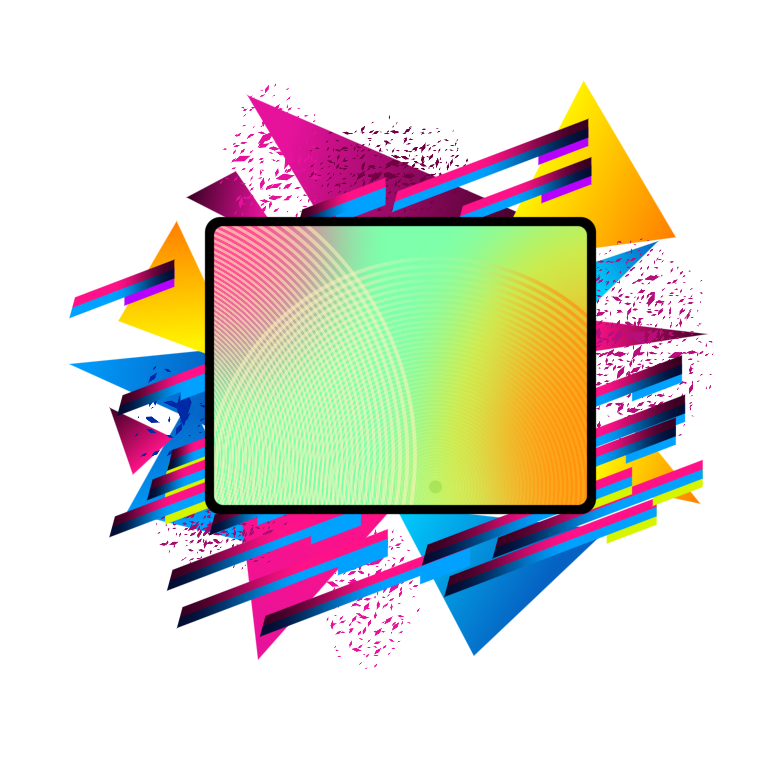
A three.js fragment shader for this background:

```glsl
// Framed screen of gradients and fine rings over bright triangles, slanted bars and shards.
varying vec2 vUv;

const float AA = .0011, SLOPE = .38, BAR_HALF = .0122, BEZEL = .0118;
const vec2 FRAME_CENTER = vec2(.5215, .524), FRAME_HALF = vec2(.2546, .1934);
const vec2 RING_LEFT = vec2(.15, .406), RING_RIGHT = vec2(.567, .366);
const vec3 MAGENTA = vec3(.9, .07, .61), PINK = vec3(1., .07, .53), MAROON = vec3(.22, 0., .13);
const vec3 ORANGE = vec3(1., .49, 0.), YELLOW = vec3(1., .95, 0.), LIME = vec3(.84, .96, 0.);
const vec3 CYAN = vec3(0., .82, 1.), SKY = vec3(0., .63, 1.), BLUE = vec3(.02, .38, .76);
const vec3 INK = vec3(0., .16, .65), NAVY = vec3(.01, .05, .2), PURPLE = vec3(.72, 0., 1.);
const vec3 CREAM = vec3(1., .95, .73), MINT = vec3(.49, 1., .67), ROSE = vec3(1., .32, .58);

vec2 p;
vec3 col = vec3(1.);

float hash(vec2 v) { return fract(sin(dot(v, vec2(127.1, 311.7))) * 43758.5453); }
float fill(float d) { return 1. - smoothstep(-AA, AA, d); }
float cross2(vec2 a, vec2 b) { return a.x * b.y - a.y * b.x; }
float edge(vec2 a, vec2 b) { return cross2(p - a, normalize(b - a)); }

float roundBox(vec2 halfSize, float radius) {
  vec2 q = abs(p - FRAME_CENTER) - halfSize + radius;
  return length(max(q, 0.)) + min(max(q.x, q.y), 0.) - radius;
}

// Triangle shaded from its first vertex to the opposite side
void tri(float ax, float ay, float bx, float by, float cx, float cy, vec3 tip, vec3 base) {
  vec2 a = vec2(ax, ay), b = vec2(bx, by), c = vec2(cx, cy);
  float s = sign(cross2(b - a, c - a));
  float d = max(max(s * edge(a, b), s * edge(b, c)), s * edge(c, a));
  vec2 axis = .5 * (b + c) - a;
  float t = clamp(dot(p - a, axis) / dot(axis, axis), 0., 1.);
  col = mix(col, mix(tip, base, t), fill(d));
}

// Three two-tone slanted bars: starts, ends, heights at x = 0
void bars(vec3 x0, vec3 x1, vec3 h, vec3 accent, float darkEnd) {
  for (int i = 0; i < 3; i++) {
    float v = p.y - SLOPE * p.x - h[i];
    float span = max(x0[i] + .3 * v - p.x, p.x - x1[i]);
    float t = clamp((p.x - x0[i]) / (x1[i] - x0[i]), 0., 1.);
    float under = max(abs(v + .011) - BAR_HALF, max(span, x1[i] - .065 - p.x));
    col = mix(col, accent, fill(under));
    float light = smoothstep(0., .6, mix(t, 1. - t, darkEnd));
    vec3 tone = mix(mix(NAVY, SKY, light), mix(MAROON, PINK, light), smoothstep(-AA, AA, v));
    col = mix(col, tone, fill(max(abs(v) - BAR_HALF, span)));
  }
}

// Splinters in jittered cells, thinning out from a center
void shards(float x, float y, float reachX, float reachY, vec3 tone, float cell) {
  for (int i = 0; i < 3; i++) {
    float size = cell / (1. + .8 * float(i));
    vec2 id = floor(p / size) + 37. * float(i);
    vec2 jitter = vec2(hash(id), hash(id + 5.3)) - .5;
    vec2 q = (fract(p / size) - .5 - .35 * jitter) * size;
    vec2 away = (p - q - vec2(x, y)) / vec2(reachX, reachY);
    float r = size * .5 * hash(id + 2.7) * sqrt(max(1. - length(away), 0.));
    float angle = 2. * hash(id + 9.1) - .1;
    q = mat2(cos(angle), -sin(angle), sin(angle), cos(angle)) * q;
    float d = abs(q.x) * .75 + abs(q.y + .3 * q.x) * 1.9 - r;
    col = mix(col, tone, fill(d) * step(.0012, r));
  }
}

// Concentric lines that grow finer toward the center
float rings(vec2 center, float radius) {
  float depth = radius - length(p - center);
  float wave = sin(6.28318 * depth * (96. + 300. * depth));
  return smoothstep(-.5, .5, wave) * smoothstep(-AA, AA, depth);
}

// Gradient screen with two ring sets and a small dot
vec3 screen() {
  float warm = 1. - smoothstep(.02, .34, length((p - vec2(.79, .38)) * vec2(1., .68)));
  float rose = 1. - smoothstep(.03, .22, length((p - vec2(.29, .69)) * vec2(1., .85)));
  float low = (1. - smoothstep(.34, .46, p.y)) * smoothstep(.46, .57, p.x);
  vec3 c = mix(MINT, vec3(.8, .93, .3), smoothstep(0., .45, warm));
  c = mix(c, vec3(1., .64, .08), smoothstep(.3, 1., warm));
  c = mix(c, ROSE, rose);
  c = mix(c, vec3(.78, .97, .42), .6 * low * (1. - warm));
  c = mix(c, CREAM, .56 * rings(RING_LEFT, .393));
  float lines = rings(RING_RIGHT, .3);
  c = mix(c, CREAM, lines * mix(.5, .1, smoothstep(.43, .58, p.x)));
  c = mix(c, ORANGE, .55 * lines * smoothstep(.61, .76, p.x));
  return mix(c, vec3(.65, .88, .33), .8 * fill(length(p - RING_RIGHT) - .0085));
}

void main() {
  p = vUv;

  // Triangles around the frame
  tri(.09, .526, .28, .545, .28, .44, SKY, BLUE);
  tri(.247, .48, .165, .333, .34, .29, BLUE, SKY);
  tri(.23, .712, .154, .582, .32, .52, ORANGE, YELLOW);
  tri(.143, .469, .173, .382, .225, .43, MAROON, PINK);
  tri(.243, .743, .307, .777, .378, .674, MAROON, MAGENTA);
  tri(.703, .711, .322, .876, .417, .717, MAROON, MAGENTA);
  tri(.88, .691, .76, .895, .638, .659, ORANGE, YELLOW);
  tri(.857, .686, .77, .657, .77, .6, BLUE, CYAN);
  tri(.921, .565, .77, .583, .77, .542, MAROON, PINK);
  tri(.912, .344, .853, .417, .72, .385, ORANGE, YELLOW);
  tri(.514, .342, .617, .146, .79, .31, CYAN, BLUE);
  tri(.336, .141, .313, .34, .53, .36, MAGENTA, PINK);

  // Scattered splinters
  shards(.355, .785, .07, .11, MAGENTA, .03);
  shards(.51, .78, .12, .07, MAROON * 2., .02);
  shards(.83, .55, .11, .15, MAGENTA * .8, .024);
  shards(.29, .31, .1, .06, MAGENTA * .7, .02);
  shards(.48, .23, .07, .11, MAGENTA, .028);
  shards(.22, .46, .06, .07, INK, .055);

  // Slanted bars
  bars(vec3(.094, .514, .599), vec3(.227, .766, .77), vec3(.5635, .542, .4906), PURPLE, 1.);
  bars(vec3(.39, .156, .276), vec3(.502, .3, .4), vec3(.5655, .4125, .2115), SKY, 0.);
  bars(vec3(.221, .195, .146), vec3(.28), vec3(.3165, .288, .2585), LIME, 0.);
  bars(vec3(.221, .234, .342), vec3(.47, .505, .612), vec3(.1604, .1069, .0545), SKY, 0.);
  bars(vec3(.582, .645, .553), vec3(.855, .915, .823), vec3(.015, .0413, .067), LIME, 0.);
  bars(vec3(.7), vec3(.888, .892, .88), vec3(.1878, .135, .1098), SKY, 1.);

  // Black frame and its screen
  col *= 1. - fill(roundBox(FRAME_HALF, .02));
  col = mix(col, screen(), fill(roundBox(FRAME_HALF - BEZEL, .012)));
  gl_FragColor = vec4(col, 1.);
}
```
